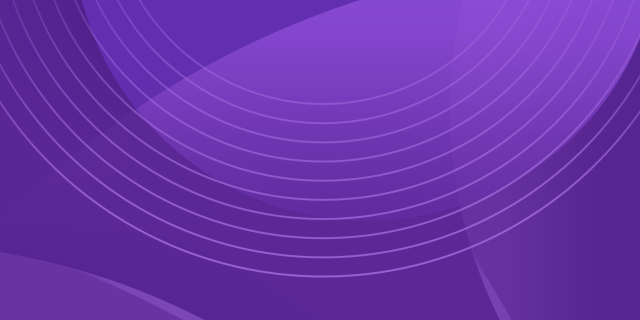
Give the GLSL for this background, as a Shadertoy shader.

```glsl
// Purple abstract backdrop: overlapping translucent discs with concentric fine rings.
#define RING_COUNT 10
#define RING_CENTER vec2(1.010, 1.344)
#define RING_FIRST 0.669
#define RING_STEP 0.0599
#define RING_HALF_WIDTH 0.0030
#define BASE vec3(0.355, 0.155, 0.590)
#define SHADE vec3(0.305, 0.125, 0.535)
#define INDIGO vec3(0.385, 0.185, 0.695)
#define ORCHID vec3(0.535, 0.285, 0.825)
#define MAUVE vec3(0.405, 0.205, 0.635)
#define EDGE_LIGHT vec3(0.480, 0.275, 0.720)
#define LINE_COLOR vec3(0.645, 0.420, 0.870)

// Signed distance to a circle, negative inside.
float circle(vec2 p, vec2 center, float radius) {
    return length(p - center) - radius;
}

// Antialiased coverage of the inside of a shape.
float cover(float dist, float pixel) {
    return 1.0 - smoothstep(-0.75 * pixel, 0.75 * pixel, dist);
}

void mainImage(out vec4 fragColor, in vec2 fragCoord) {
    float pixel = 1.0 / iResolution.y;
    vec2 p = fragCoord * pixel;
    p.x += 1.0 - 0.5 * iResolution.x * pixel;

    float disc = circle(p, vec2(1.148, 1.232), 0.922);
    float sweep = circle(p, vec2(1.987, -1.664), 2.800);
    float rightDisc = circle(p, vec2(2.883, 0.661), 1.477);
    float hill = circle(p, vec2(-0.359, -1.935), 2.177);

    float inDisc = cover(disc, pixel);
    float inSweep = cover(sweep, pixel);
    float inRight = cover(rightDisc, pixel);
    float inHill = cover(hill, pixel);

    // Base with a soft shadow around the large disc
    float shadow = exp(-max(disc, 0.0) * 5.0) * smoothstep(0.25, 1.0, p.y);
    vec3 color = mix(BASE, SHADE, 0.85 * shadow);
    color = mix(color, MAUVE, 0.35 * inSweep * smoothstep(0.25, 0.75, p.y));

    // Right disc, fading towards the canvas edge
    float rightFade = 1.0 - smoothstep(1.50, 1.95, p.x);
    vec3 rightColor = mix(mix(BASE, SHADE, 0.45), MAUVE, rightFade);
    color = mix(color, rightColor, 0.85 * inRight);

    // Large disc, lit from the top within the sweep
    vec3 plain = mix(BASE, INDIGO, smoothstep(0.30, 0.85, p.y));
    vec3 lit = mix(BASE + vec3(0.015, 0.010, 0.025), ORCHID, smoothstep(0.20, 1.08, p.y));
    vec3 discColor = mix(plain, lit, inSweep);
    discColor += vec3(0.018, 0.012, 0.012) * inRight * rightFade;
    color = mix(color, discColor, inDisc);

    // Lower left hill
    color = mix(color, SHADE, 0.25 * exp(-max(hill, 0.0) * 25.0) * (1.0 - inHill));
    color = mix(color, MAUVE, inHill);

    // Tapered highlights on the hill and the right disc
    float hillWidth = 0.030 * smoothstep(0.12, 0.62, p.x);
    float hillBand = inHill * cover(-hill - hillWidth, pixel);
    color = mix(color, EDGE_LIGHT, hillBand * smoothstep(0.15, 0.40, p.x));
    float rightWidth = 0.032 * (1.0 - smoothstep(0.0, 0.27, p.y));
    float rightBand = inRight * cover(-rightDisc - rightWidth, pixel);
    color = mix(color, EDGE_LIGHT, 0.8 * rightBand * (1.0 - smoothstep(0.10, 0.27, p.y)));

    // Concentric rings, stronger outward and towards the bottom
    float radius = length(p - RING_CENTER);
    for (int i = 0; i < RING_COUNT; i++) {
        float t = float(i) / float(RING_COUNT - 1);
        float dist = abs(radius - RING_FIRST - RING_STEP * float(i)) - RING_HALF_WIDTH;
        float fade = mix(0.20, 1.0, 1.0 - smoothstep(0.25, 1.05, p.y - 0.35 * (1.0 - t)));
        color = mix(color, LINE_COLOR, cover(dist, pixel) * fade * mix(0.55, 0.85, t));
    }

    fragColor = vec4(color, 1.0);
}
```
